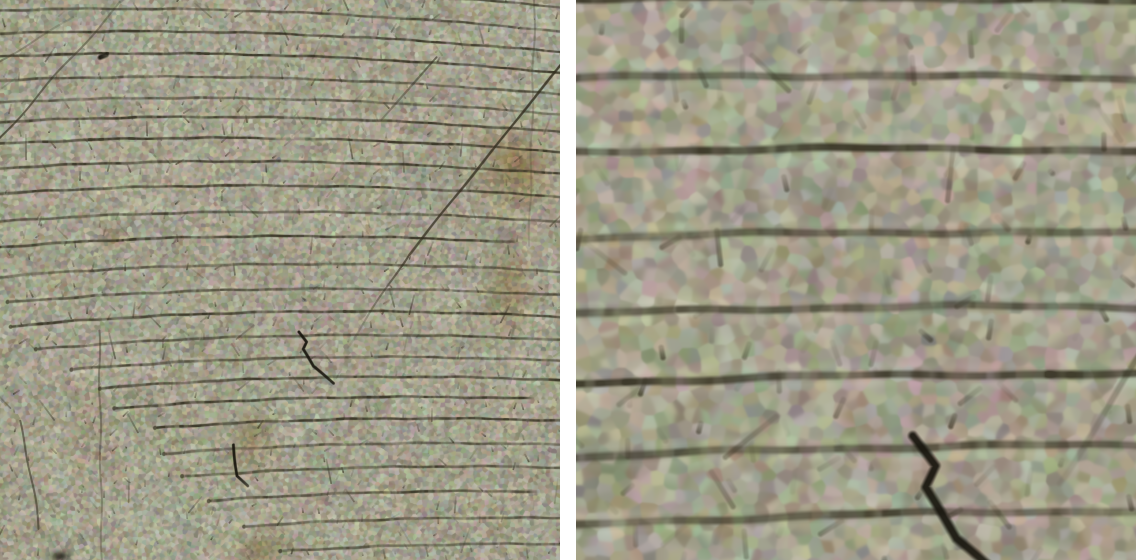
Left: the whole. Right: its middle third, enlarged.
Give the GLSL for this texture, as a three.js fragment shader.

```glsl
varying vec2 vUv;

float hash(vec2 p) {
  return fract(sin(dot(p, vec2(127.1, 311.7))) * 4375.85);
}

vec2 hash2(vec2 p) {
  return vec2(hash(p), hash(p + 37.3));
}

// Soft cellular noise with a random tint in each cell
vec3 cellGrain(vec2 p) {
  vec2 cell = floor(p);
  vec3 tint = vec3(0.0);
  float total = 0.0;
  for (int j = -1; j <= 1; j++) {
    for (int i = -1; i <= 1; i++) {
      vec2 id = cell + vec2(float(i), float(j));
      vec2 d = id + hash2(id) - p;
      float weight = exp(-6.0 * dot(d, d));
      vec3 hue = vec3(hash(id + 5.1), hash(id + 9.2), hash(id + 14.7));
      tint += weight * mix(vec3(hash(id + 21.4)), hue, 0.35);
      total += weight;
    }
  }
  return tint / total - 0.5;
}

// Soft segment from a to b that loses the share fade of its ink towards b
float stroke(vec2 p, vec2 a, vec2 b, float width, float fade) {
  vec2 along = b - a;
  float h = clamp(dot(p - a, along) / dot(along, along), 0.0, 1.0);
  float d = length(p - a - along * h);
  return (1.0 - smoothstep(width * 0.3, width + 0.001, d)) * (1.0 - fade * h);
}

float blot(vec2 p, vec2 centre, vec2 size) {
  vec2 d = (p - centre) / size;
  return exp(-dot(d, d));
}

// Arched ruled lines: x is ink, y is the pale rim beside it
vec2 ruledLines(vec2 p) {
  float bend = p.x - mix(0.95, 0.2, p.y);
  float wobble = 0.0007 * sin(p.x * 31.0 + p.y * 90.0) + 0.0004 * sin(p.x * 83.0 - p.y * 60.0);
  float s = (p.y + 0.07 * bend * bend + wobble) * 24.0 - 0.34;
  float row = floor(s);
  float chance = hash(vec2(row, 3.0));
  float centre = 0.5 - 0.22 * cos((row - 10.0) * 0.52) + 0.12 * (chance - 0.5);
  float d = abs(fract(s) - centre) / 24.0;

  // Slanting left margin and uneven right ends
  float start = 0.51 - 1.05 * (row + 0.84) / 24.0 + 0.05 * (hash(vec2(row, 8.0)) - 0.5);
  float finish = mix(0.9, 1.35, hash(vec2(row, 11.0)));
  float span = smoothstep(start, start + 0.006, p.x) * (1.0 - smoothstep(finish, finish + 0.03, p.x));

  // Ink wears thin and beads along each line
  float flow = 0.82 + 0.12 * sin(p.x * 23.0 + row * 5.0) + 0.1 * sin(p.x * 71.0 + row * 9.0);
  float beads = 1.0 + 0.9 * cellGrain(vec2(p.x * 140.0, row * 7.0)).x;
  float wear = 1.0 - 0.85 * blot(p, vec2(0.52, 0.76), vec2(0.04, 0.035));
  float ink = (1.0 - smoothstep(0.0008, 0.0036, d)) * mix(0.6, 1.0, chance) * flow * beads * wear;
  float endDot = 1.0 - smoothstep(0.002, 0.005, length(vec2(p.x - start - 0.004, d)));
  float rim = smoothstep(0.003, 0.005, d) * (1.0 - smoothstep(0.005, 0.01, d));
  return vec2(max(ink * span, endDot * 0.75 * step(0.0, start)), rim * span);
}

// Short random nicks, one per cell
float nicks(vec2 p, float count) {
  vec2 cell = floor(p * count);
  float mark = 0.0;
  for (int j = -1; j <= 1; j++) {
    for (int i = -1; i <= 1; i++) {
      vec2 id = cell + vec2(float(i), float(j));
      vec2 middle = (id + hash2(id)) / count;
      float angle = mix(0.5, 2.5, hash(id + 4.0));
      vec2 reach = vec2(cos(angle), sin(angle)) * mix(0.03, 0.32, hash(id + 6.0)) / count;
      float strength = pow(hash(id + 2.0), 2.5) * 0.75;
      mark = max(mark, strength * stroke(p, middle - reach, middle + reach, 0.0016, 0.6));
    }
  }
  return mark;
}

void main() {
  vec2 p = vUv;

  // Mottled paper
  vec3 color = vec3(0.64, 0.63, 0.553);
  color += 0.26 * cellGrain(p * 150.0) + 0.09 * cellGrain(p * 55.0) + 0.05 * cellGrain(p * 13.0);

  // Brown stains
  float stain = blot(p, vec2(0.925, 0.7), vec2(0.055, 0.06)) + 0.8 * blot(p, vec2(0.91, 0.49), vec2(0.035, 0.06));
  stain += 0.7 * blot(p, vec2(0.45, 0.22), vec2(0.035, 0.045)) + 0.6 * blot(p, vec2(0.2, 0.575), vec2(0.025));
  stain += 0.7 * blot(p, vec2(0.465, 0.02), vec2(0.04, 0.03));
  color = mix(color, color * vec3(0.84, 0.72, 0.56), min(stain, 1.0) * 0.8);

  vec2 lines = ruledLines(p);
  color += 0.025 * lines.y;
  color = mix(color, vec3(0.2, 0.185, 0.125), clamp(lines.x, 0.0, 1.0) * 0.88);

  // Long scratches and faint upright creases
  vec2 q = p + 0.0015 * vec2(sin(p.y * 45.0), sin(p.x * 52.0));
  float scratch = stroke(q, vec2(1.01, 0.895), vec2(0.73, 0.545), 0.0025, 0.15);
  scratch = max(scratch, 0.85 * stroke(q, vec2(0.73, 0.545), vec2(0.62, 0.38), 0.002, 0.9));
  scratch = max(scratch, 0.85 * stroke(q, vec2(-0.01, 0.742), vec2(0.215, 0.995), 0.002, 0.6));
  scratch = max(scratch, 0.45 * stroke(q, vec2(0.0, 0.89), vec2(0.13, 0.97), 0.002, 0.6));
  scratch = max(scratch, 0.7 * stroke(q, vec2(0.78, 0.898), vec2(0.68, 0.785), 0.002, 0.5));
  scratch = max(scratch, 0.5 * stroke(q, vec2(0.177, 0.41), vec2(0.182, -0.01), 0.002, 0.4));
  scratch = max(scratch, 0.35 * stroke(q, vec2(0.955, 1.0), vec2(0.945, 0.56), 0.002, 0.5));
  scratch = max(scratch, 0.65 * stroke(q + vec2(0.3 * pow(p.y - 0.16, 2.0), 0.0), vec2(0.037, 0.25), vec2(0.073, 0.055), 0.002, 0.0));
  scratch = max(scratch, max(nicks(p, 14.0), nicks(p + 3.0, 38.0)));
  color = mix(color, vec3(0.2, 0.18, 0.12), scratch * 0.85);

  // Bold ink hairs and blots
  float hair = stroke(q, vec2(0.533, 0.408), vec2(0.546, 0.389), 0.003, 0.0);
  hair = max(hair, stroke(q, vec2(0.546, 0.389), vec2(0.54, 0.377), 0.003, 0.0));
  hair = max(hair, stroke(q, vec2(0.54, 0.377), vec2(0.56, 0.345), 0.003, 0.0));
  hair = max(hair, stroke(q, vec2(0.56, 0.345), vec2(0.597, 0.315), 0.003, 0.1));
  hair = max(hair, stroke(q, vec2(0.417, 0.206), vec2(0.424, 0.15), 0.003, 0.0));
  hair = max(hair, stroke(q, vec2(0.424, 0.15), vec2(0.442, 0.131), 0.003, 0.3));
  hair = max(hair, stroke(q, vec2(0.18, 0.898), vec2(0.19, 0.901), 0.006, 0.2));
  hair = max(hair, 0.8 * blot(q, vec2(0.108, 0.006), vec2(0.016, 0.009)));
  color = mix(color, vec3(0.09, 0.08, 0.05), hair * 0.92);

  gl_FragColor = vec4(clamp(color, 0.0, 1.0), 1.0);
}
```
